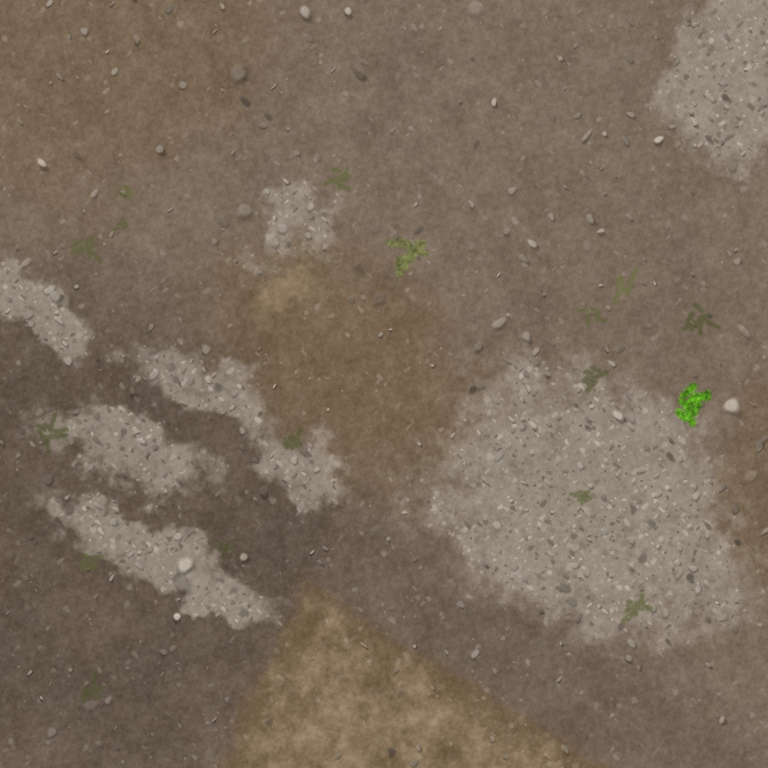
Give the GLSL for this texture, as a Shadertoy shader.

```glsl
const vec3 MUD = vec3(0.485, 0.423, 0.368);
const vec3 DARK_MUD = vec3(0.375, 0.322, 0.280);
const vec3 OCHRE = vec3(0.455, 0.380, 0.285);
const vec3 PALE_OCHRE = vec3(0.590, 0.510, 0.400);
const vec3 GRAVEL = vec3(0.600, 0.555, 0.505);
const vec3 GRIT_DARK = vec3(0.37, 0.32, 0.28);
const vec3 GRIT_LIGHT = vec3(0.80, 0.76, 0.71);
const vec3 STONE_LIGHT = vec3(0.88, 0.84, 0.78);
const vec3 LEAF = vec3(0.36, 0.62, 0.14);
const vec3 MOSS = vec3(0.36, 0.38, 0.22);
const float GRIT_SCALE = 105.0;
const float CHIP_SCALE = 58.0;
const float PEBBLE_SCALE = 27.0;
const float SPECKLE = 0.034;
const float MOTTLE = 0.026;
const float DRIFT_TILT = -0.45;
const int TUFTS = 15;
const int BLADES = 9;
// Gravel drifts: centre, radius
const vec4 DRIFTS[8] = vec4[8](
    vec4(0.77, 0.35, 0.27, 0.17), vec4(0.27, 0.50, 0.13, 0.045), vec4(0.40, 0.40, 0.09, 0.05),
    vec4(0.16, 0.41, 0.12, 0.05), vec4(0.03, 0.60, 0.10, 0.04), vec4(0.97, 0.92, 0.11, 0.16),
    vec4(0.38, 0.69, 0.05, 0.07), vec4(0.22, 0.27, 0.18, 0.035));

vec4 hash4(vec2 p) {
    vec4 q = fract(p.xyxy * vec4(0.1031, 0.1030, 0.0973, 0.1099));
    q += dot(q, q.wzxy + 33.33);
    return fract((q.xxyz + q.yzzw) * q.zywx);
}

vec2 turn(vec2 p, float angle) {
    float c = cos(angle), s = sin(angle);
    return vec2(c * p.x + s * p.y, c * p.y - s * p.x);
}

// Layered, bent sines
float waves(vec2 p) {
    float sum = 0.0, amp = 0.6;
    for (int i = 0; i < 5; i++) {
        p = turn(p, 0.9) * 1.9 + 1.7;
        sum += amp * sin(p.x + 1.3 * sin(p.y * 1.1)) * sin(p.y + 1.3 * sin(p.x * 0.9));
        amp *= 0.7;
    }
    return sum;
}

// Soft tilted ellipse
float blot(vec2 p, vec2 centre, vec2 radius, float angle) {
    return smoothstep(1.3, 0.55, length(turn(p - centre, angle) / radius));
}

// Cellular stones: x = cover, y = tone, z = shadow
vec3 stones(vec2 p, float scale, float chance, float size) {
    p = p * scale + 0.13 * sin(p.yx * scale * 4.1);
    vec3 result = vec3(0.0);
    for (int i = 0; i < 9; i++) {
        vec2 id = floor(p) + vec2(i % 3, i / 3) - 1.0;
        vec4 h = hash4(id + scale), k = hash4(id + scale + 71.0);
        float present = smoothstep(h.x - 0.04, h.x + 0.04, chance - 0.04);
        vec2 radius = size * mix(0.4, 1.0, k.x * k.x) * vec2(1.0, mix(0.55, 1.0, k.y));
        vec2 offset = p - id - 0.15 - 0.7 * h.yz;
        float d = length(turn(offset, k.z * 6.283) / radius);
        float shade = length(turn(offset + size * vec2(-0.15, 0.35), k.z * 6.283) / radius);
        float cover = present * smoothstep(1.25, 0.5, d);
        if (cover > result.x) result.xy = vec2(cover, h.w);
        result.z = max(result.z, present * smoothstep(1.4, 0.6, shade));
    }
    return result;
}

// Fan of tapered blades
float tuft(vec2 p, vec2 centre, float size, float seed) {
    vec2 q = (p - centre) / size;
    float cover = 0.0;
    for (int i = 0; i < BLADES; i++) {
        vec4 h = hash4(vec2(float(i), seed));
        vec2 b = turn(q - 0.9 * (h.zw - 0.5), h.x * 6.283);
        float along = clamp(b.x, 0.0, mix(0.2, 0.8, h.y));
        cover = max(cover, smoothstep(0.24, 0.04, length(b - vec2(along, 0.2 * along * along))));
    }
    return cover;
}

void mainImage(out vec4 fragColor, in vec2 fragCoord) {
    vec2 p = fragCoord / iResolution.y;
    vec2 w = p + 0.03 * vec2(waves(p * 9.0), waves(p * 9.0 + 19.0));
    float cloud = waves(p * 7.0 + 4.0), mottle = waves(p * 26.0), fine = waves(p * 120.0);
    // Damp mud
    float damp = blot(w, vec2(0.12, 0.27), vec2(0.45, 0.38), -0.5);
    damp = max(damp, 0.55 * blot(w, vec2(0.66, 0.13), vec2(0.36, 0.10), -0.3));
    vec3 color = mix(MUD, DARK_MUD, clamp(damp * 0.85 + 0.2 * cloud, 0.0, 1.0));
    // Ochre stains and the buried slab
    float stain = blot(w, vec2(0.45, 0.53), vec2(0.21, 0.13), -0.6);
    stain = max(stain, 0.75 * blot(w, vec2(0.13, 0.92), vec2(0.27, 0.18), 0.4));
    stain = max(stain, 0.8 * blot(w, vec2(1.0, 0.36), vec2(0.07, 0.14), 0.0));
    vec2 corner = mix(p, w, 0.35) - vec2(0.40, 0.235);
    float edge = max(dot(corner, vec2(-0.89, 0.45)), dot(corner, vec2(0.51, 0.86)));
    float slab = smoothstep(0.014, -0.012, edge);
    float bleach = clamp(0.4 + 0.35 * cloud + 0.45 * mottle - 0.5 * smoothstep(-0.06, 0.0, edge), 0.0, 1.0);
    color = mix(color, mix(OCHRE, PALE_OCHRE, 0.35 * bleach), 0.7 * stain);
    color = mix(color, PALE_OCHRE, 0.6 * blot(w, vec2(0.375, 0.60), vec2(0.045, 0.025), 0.1));
    color = mix(color, mix(OCHRE, PALE_OCHRE, bleach), 0.9 * slab);
    // Gravel with ragged rims
    float gravel = 0.0;
    for (int i = 0; i < 8; i++)
        gravel = max(gravel, blot(w, DRIFTS[i].xy, DRIFTS[i].zw, DRIFT_TILT));
    gravel *= (1.0 - 0.95 * slab) * (1.0 - 0.7 * stain);
    gravel = smoothstep(0.15, 0.95, gravel + 0.24 * mottle * smoothstep(0.0, 0.3, gravel));
    color = mix(color, GRAVEL, 0.85 * gravel) + SPECKLE * fine + MOTTLE * mottle;
    // Grit, chips and pebbles
    vec3 grit = stones(p, GRIT_SCALE, mix(0.20, 0.85, gravel), 0.56);
    color = mix(color, mix(GRIT_DARK, GRIT_LIGHT, grit.y), grit.x * mix(0.28, 0.58, gravel));
    vec3 chip = stones(p, CHIP_SCALE, mix(0.11, 0.40, gravel), 0.40);
    color *= 1.0 - 0.22 * chip.z;
    color = mix(color, mix(GRIT_DARK * 0.75, GRIT_LIGHT, sqrt(chip.y)), 0.6 * chip.x);
    vec3 pebble = stones(p, PEBBLE_SCALE, 0.085 * (1.0 - slab), 0.36);
    color *= 1.0 - 0.25 * pebble.z;
    color = mix(color, mix(GRIT_DARK, STONE_LIGHT, pebble.y) + SPECKLE * fine, 0.8 * pebble.x);
    // Moss and grass
    for (int i = 0; i < TUFTS; i++) {
        vec4 h = hash4(vec2(float(i) * 3.7, 8.0));
        float cover = tuft(p, h.xy, mix(0.012, 0.024, h.z), float(i) + 5.0);
        color = mix(color, MOSS * mix(0.7, 1.2, h.w), 0.6 * cover);
    }
    color = mix(color, MOSS * (1.2 + 0.3 * fine), 0.85 * tuft(p, vec2(0.53, 0.675), 0.032, 31.0));
    color = mix(color, LEAF * (0.9 + 0.3 * fine), tuft(p, vec2(0.895, 0.475), 0.034, 47.0));
    fragColor = vec4(clamp(color, 0.0, 1.0), 1.0);
}
```
